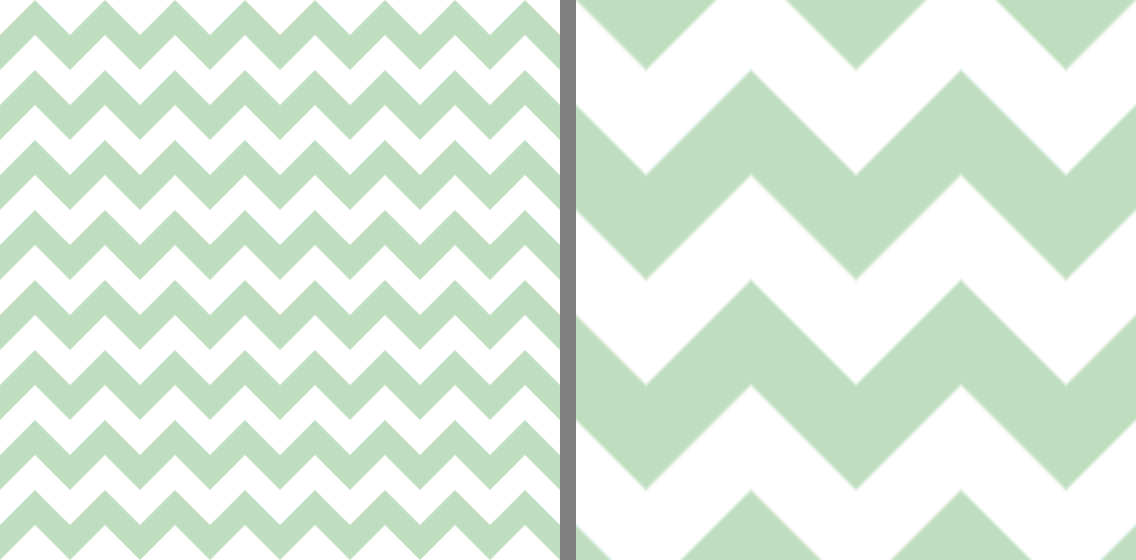
Left: the whole. Right: its middle third, enlarged.
A WebGL 1 fragment shader for this pattern:

```glsl
precision highp float;

uniform vec2 u_resolution;

const float REPEATS = 8.0;
const float BAND_HEIGHT = 0.5;
const float EDGE_SOFTNESS = 0.014;
const vec3 WHITE = vec3(1.0);
const vec3 MINT = vec3(0.75, 0.87, 0.75);

// Triangle wave: 0 at whole numbers, 0.5 halfway between them
float zigzag(float x) {
    return 0.5 - abs(fract(x) - 0.5);
}

// Signed distance to a stack of 45 degree chevron bands, negative inside
float chevronDistance(vec2 cell, float bandHeight) {
    float height = cell.y - zigzag(cell.x);
    float fromCentre = abs(fract(height - 0.5 * bandHeight + 0.5) - 0.5);
    return (fromCentre - 0.5 * bandHeight) * sqrt(0.5);
}

// Coverage of a shape with an edge blended over twice the softness
float coverage(float dist, float softness) {
    return 1.0 - smoothstep(-softness, softness, dist);
}

void main() {
    vec2 cell = gl_FragCoord.xy / u_resolution * REPEATS;
    float pixel = REPEATS / min(u_resolution.x, u_resolution.y);
    float softness = max(EDGE_SOFTNESS, 0.75 * pixel);

    float band = coverage(chevronDistance(cell, BAND_HEIGHT), softness);
    gl_FragColor = vec4(mix(WHITE, MINT, band), 1.0);
}
```
